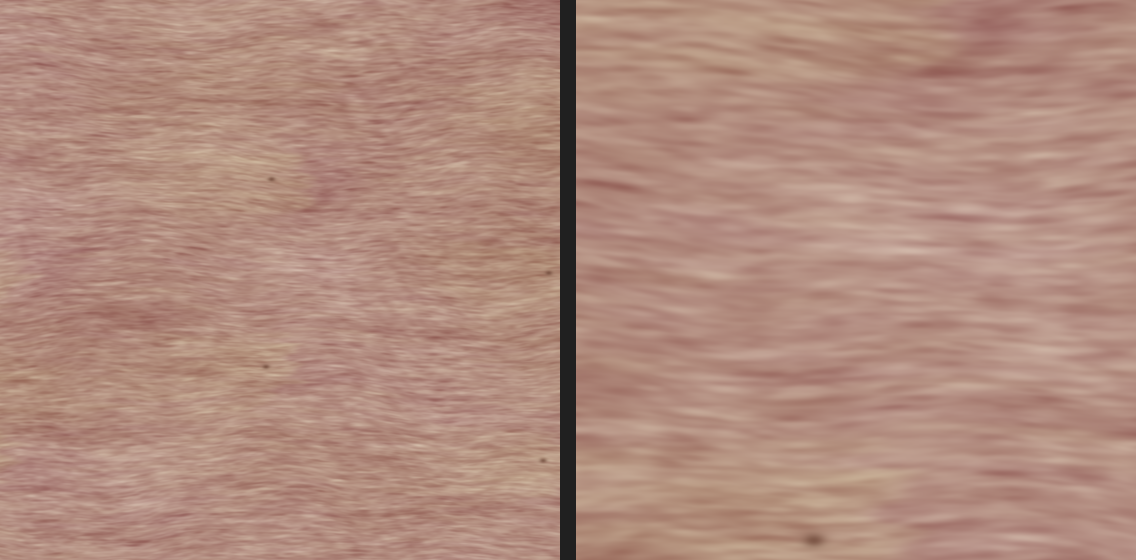
Left: the whole. Right: its middle third, enlarged.
Write a Shadertoy shader that draws this texture.

```glsl
// Pinkish wood veneer: fine horizontal fibres, tan tongues, pale sagging streaks and small knots.

const vec3 WOOD_MEAN   = vec3(0.694, 0.545, 0.490);
const vec3 TONE_STEP   = vec3(0.030, 0.044, 0.039);   // one unit of lightness
const vec3 TAN_SHIFT   = vec3(0.002, 0.009, -0.007);  // one unit from red to tan
const vec3 KNOT_COLOUR = vec3(0.43, 0.28, 0.22);

// Cells per canvas, along and across the grain
const vec2 PORE         = vec2(75.0, 330.0);
const vec2 FINE_FIBRE   = vec2(36.0, 250.0);
const vec2 COARSE_FIBRE = vec2(16.0, 115.0);
const vec2 STREAK       = vec2(5.5, 36.0);
const vec2 BLOTCH       = vec2(3.6, 7.5);
const vec2 RAGGED       = vec2(14.0, 60.0);

const vec2 TONGUE_START = vec2(0.53, 0.345);
const vec2 TONGUE_STEP  = vec2(0.505, 0.1675);
const vec2 ARC_START    = vec2(0.30, 0.17);
const vec2 ARC_STEP     = vec2(0.38, 0.30);
const vec2 KNOT_SIZE    = vec2(0.0065, 0.0042);

vec3 hash3(vec2 cell) {
    vec3 q = fract(cell.xyx * vec3(0.1031, 0.1030, 0.0973));
    q += dot(q, q.yxz + 33.33);
    return fract((q.xxy + q.yzz) * q.zyx);
}

// Cellular noise: soft light and dark spots, one per cell; zero mean, unit deviation
float spotNoise(vec2 p) {
    vec2 cell = floor(p);
    float sum = 0.0;
    for (int y = -1; y <= 1; y++)
    for (int x = -1; x <= 1; x++) {
        vec2 id = cell + vec2(x, y);
        vec3 rnd = hash3(id + 57.0);
        vec2 d = p - id - rnd.xy;
        float falloff = max(0.0, 1.0 - dot(d, d));
        sum += (rnd.z * 2.0 - 1.0) * falloff * falloff;
    }
    return sum * 2.18;
}

// Gentle wander of the grain
vec2 grainFlow(vec2 p) {
    float lift = 0.009 * sin(6.0 * p.x + 5.0 * p.y + 0.8)
               + 0.004 * sin(13.0 * p.x - 9.0 * p.y)
               + 0.002 * sin(29.0 * p.x + 17.0 * p.y);
    return p + vec2(0.0, lift);
}

// Tan tongues with a ragged red rim; x is lightness, y is tan amount, z is knot cover
vec3 tongues(vec2 p, float ragged) {
    vec3 result = vec3(0.0);
    for (int i = -1; i <= 2; i++) {
        vec2 tip = TONGUE_START + float(i) * TONGUE_STEP;
        vec2 d = vec2(fract(p.x - tip.x + 0.5) - 0.5, p.y - tip.y);
        float rim = d.x + 10.0 * d.y * d.y + 0.018 * ragged;
        float top = d.y + 0.06 * d.x + 0.003 * ragged;
        float body = (1.0 - smoothstep(-0.03, 0.015, rim))
                   * smoothstep(-0.46, -0.08, d.x)
                   * (1.0 - smoothstep(0.032, 0.052, top))
                   * smoothstep(-0.11, -0.02, d.y);
        float red = smoothstep(-0.01, 0.02, rim)
                  * (1.0 - smoothstep(0.03, 0.17, rim))
                  * exp(-d.y * d.y / 0.005);
        result.xy += body * vec2(0.5, 1.2) - red * vec2(0.65, 0.9);

        vec2 k = (d + vec2(0.055, 0.0)) / KNOT_SIZE;
        result.z += exp(-dot(k, k));
    }
    return result;
}

// Pale streaks that sag in the middle
float paleArcs(vec2 p, float ragged) {
    float glow = 0.0;
    for (int i = 0; i < 4; i++) {
        vec2 centre = fract(ARC_START + float(i) * ARC_STEP);
        vec2 d = p - centre;
        float sag = 0.24 * (sqrt(d.x * d.x + 0.006) - 0.0775);
        float across = (d.y - sag + 0.002 * ragged) / 0.007;
        float along = 1.0 - smoothstep(0.08, 0.27, abs(d.x + 0.03));
        glow += exp(-across * across) * along;
    }
    return glow;
}

void mainImage(out vec4 fragColor, in vec2 fragCoord) {
    vec2 p = fragCoord / iResolution.xy;
    vec2 g = grainFlow(p);

    float ragged = spotNoise(g * RAGGED + 31.0);
    float coarse = spotNoise(g * COARSE_FIBRE + 5.0);
    ragged = 0.8 * ragged + 0.6 * coarse;
    vec2 frayed = g + vec2(0.025 * ragged, 0.0);

    // Lightness from long blotches down to single pores
    float tone = 0.42 * spotNoise(frayed * BLOTCH + 3.0)
               + 0.38 * spotNoise(g * STREAK + 11.0)
               + 0.40 * coarse
               + 0.62 * spotNoise(g * FINE_FIBRE)
               + 0.34 * spotNoise(g * PORE + 19.0);

    // Hue drifts between red and tan
    float tint = 0.55 * spotNoise(frayed * BLOTCH * 0.8 + 71.0)
               + 0.25 * spotNoise(g * COARSE_FIBRE + 43.0);

    vec3 tongue = tongues(p, ragged);
    tone += tongue.x + 1.1 * paleArcs(p, ragged) * (0.85 + 0.15 * ragged) - 0.10;
    tint += tongue.y;

    vec3 colour = WOOD_MEAN + tone * TONE_STEP + tint * TAN_SHIFT;
    colour = mix(colour, KNOT_COLOUR, clamp(0.75 * tongue.z, 0.0, 1.0));
    fragColor = vec4(clamp(colour, 0.0, 1.0), 1.0);
}
```
